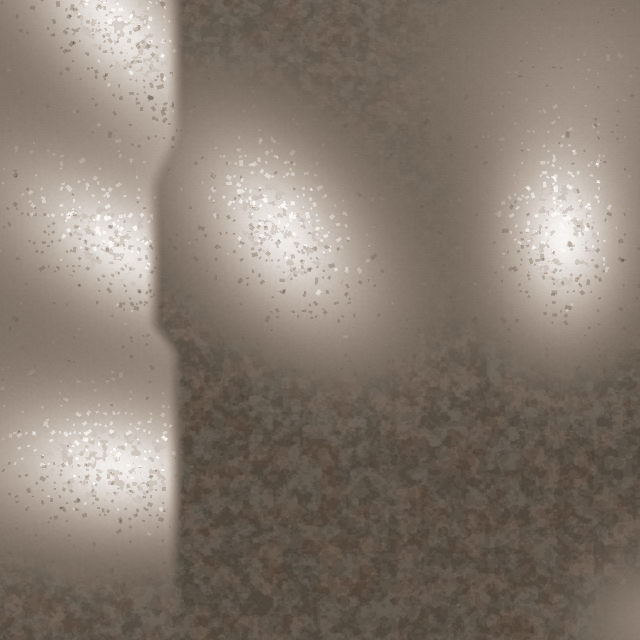
Write a three.js fragment shader that draws this texture.

```glsl
// Pale stone wall with soft light pools, a shaded vertical edge and scattered flakes.
varying vec2 vUv;

float hash(vec2 p) {
  return fract(sin(dot(p, vec2(127.1, 311.7))) * 43758.545);
}

float noise(vec2 p) {
  vec2 i = floor(p);
  vec2 f = fract(p);
  f = f * f * (3.0 - 2.0 * f);
  float low = mix(hash(i), hash(i + vec2(1.0, 0.0)), f.x);
  float high = mix(hash(i + vec2(0.0, 1.0)), hash(i + 1.0), f.x);
  return mix(low, high, f.y);
}

float fbm(vec2 p) {
  float sum = 0.0;
  float weight = 0.5;
  for (int i = 0; i < 4; i++) {
    sum += weight * noise(p);
    p = p * 2.03 + 17.3;
    weight *= 0.5;
  }
  return sum;
}

vec2 rotate(vec2 p, float angle) {
  float c = cos(angle);
  float s = sin(angle);
  return vec2(c * p.x + s * p.y, c * p.y - s * p.x);
}

// Elliptical pool of light; the angle turns its long axis.
float pool(vec2 p, vec2 center, vec2 radius, float angle) {
  vec2 d = rotate(p - center, angle) / radius;
  return exp(-pow(dot(d, d), 0.9));
}

float screenBlend(float base, float light) {
  return 1.0 - (1.0 - base) * (1.0 - light);
}

// Brightness of the wall before any surface detail.
float wallLight(vec2 p) {
  float inset = smoothstep(0.44, 0.5, p.y) * (1.0 - smoothstep(0.7, 0.8, p.y));
  float edge = 0.277 - 0.034 * inset;
  float leftSide = 1.0 - smoothstep(edge - 0.018, edge + 0.012, p.x);

  float base = mix(0.36, 0.4, smoothstep(0.35, 0.55, p.y));
  float leftBase = mix(0.38, 0.48, smoothstep(0.0, 0.3, p.y));
  float v = mix(base, leftBase, leftSide);

  // Pools cut off by the vertical edge
  v = screenBlend(v, 0.88 * leftSide * pool(p, vec2(0.18, 0.965), vec2(0.21, 0.095), -0.85));
  v = screenBlend(v, 0.87 * leftSide * pool(p, vec2(0.185, 0.615), vec2(0.19, 0.095), -0.55));
  v = screenBlend(v, 0.90 * leftSide * pool(p, vec2(0.18, 0.27), vec2(0.20, 0.105), -0.12));

  // Free pools and faint spill on the right
  v = screenBlend(v, 0.90 * pool(p, vec2(0.44, 0.635), vec2(0.19, 0.115), -0.87));
  v = screenBlend(v, 0.95 * pool(p, vec2(0.88, 0.63), vec2(0.10, 0.15), 0.0));
  v = screenBlend(v, 0.28 * pool(p, vec2(0.91, 0.88), vec2(0.24, 0.20), 0.0));
  return screenBlend(v, 0.30 * pool(p, vec2(1.02, 0.03), vec2(0.11, 0.10), 0.5));
}

// One small turned rectangle per chosen grid cell: x is coverage, y is a random value.
vec2 flake(vec2 p, float cell, float density, float seed) {
  vec2 id = floor(p / cell);
  vec2 key = id + seed;
  vec2 jitter = vec2(hash(key + 3.1), hash(key + 7.7)) - 0.5;
  vec2 q = rotate((fract(p / cell) - 0.5 - 0.4 * jitter) * cell, 6.28 * hash(key + 11.3));
  vec2 halfSize = cell * vec2(0.13 + 0.14 * hash(key + 19.9), 0.15);
  vec2 d = abs(q) - halfSize;
  float cover = 1.0 - smoothstep(-0.0008, 0.0008, max(d.x, d.y));
  return vec2(cover * step(hash(key), density), hash(key + 29.4));
}

vec3 stoneColor(float v) {
  vec3 warmth = mix(vec3(0.0, 0.042, 0.085), vec3(0.0, 0.052, 0.1), smoothstep(0.35, 0.55, v));
  return vec3(v) - warmth * (1.0 - 0.75 * smoothstep(0.65, 1.0, v));
}

void main() {
  vec2 p = vUv;
  float light = wallLight(p);
  float slope = wallLight(p - vec2(0.0, 0.02)) - wallLight(p + vec2(0.0, 0.02));
  float v = light;

  // Rough mottling in the shade
  float shade = 1.0 - smoothstep(0.38, 0.5, light);
  float patches = smoothstep(0.4, 0.54, fbm(p * 65.0)) - 0.5;
  float crumbs = smoothstep(0.38, 0.56, fbm(p * 130.0 + 40.0)) - 0.5;
  v += shade * (0.045 * patches + 0.035 * crumbs);

  // Fine grain and pitted bright cores
  v += 0.022 * (noise(p * 400.0) - 0.5);
  float core = smoothstep(0.78, 0.92, light);
  v -= 0.10 * core * smoothstep(0.53, 0.62, fbm(p * 110.0 + 9.0));

  // Flakes: pale above each pool, dark below it
  float lit = smoothstep(0.46, 0.8, light);
  for (int i = 0; i < 4; i++) {
    float layer = float(i);
    float cell = 0.010 + 0.0035 * layer;
    vec2 f = flake(p + 0.37 * layer, cell, 0.03 + 0.20 * lit * lit, 53.0 * layer);
    float pale = step(f.y, clamp(0.45 + 7.0 * slope, 0.08, 0.92));
    float tone = mix(-0.13, 0.11, pale);
    v += f.x * tone * mix(0.2, 1.0, lit);
  }

  vec3 color = stoneColor(clamp(v, 0.0, 0.98));
  float tint = fbm(p * 35.0 + 80.0) - 0.47;
  color += shade * tint * vec3(0.05, -0.01, -0.03);
  gl_FragColor = vec4(color, 1.0);
}
```
